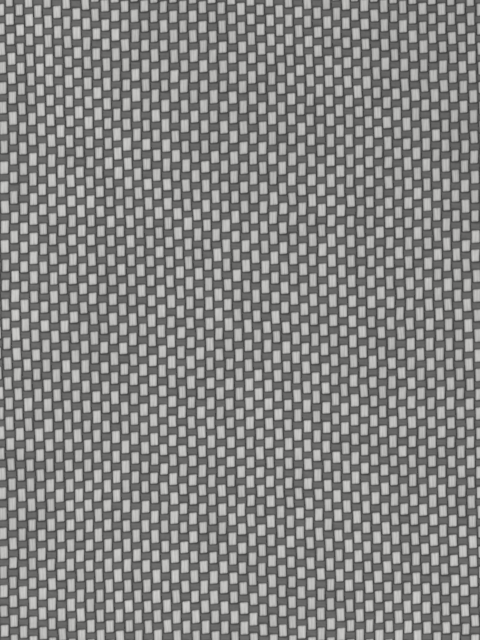
Write a WebGL 2 fragment shader that draws this texture.

```glsl
#version 300 es
precision highp float;
// Plain woven cloth: pale upright yarn floats in a staggered grid, with darker
// cross yarns showing in the gaps. A tilted, slightly warped grid is cut into
// cells; each cell is a jittered rounded box over a shaded dark bar.
uniform vec2 u_resolution;
out vec4 fragColor;

vec2 hash2(vec2 p) {
    vec3 q = fract(p.xyx * vec3(0.1031, 0.1030, 0.0973));
    q += dot(q, q.yzx + 33.33);
    return fract((q.xx + q.yz) * q.zy);
}

float gradientNoise(vec2 p) {
    vec2 i = floor(p), f = fract(p);
    vec2 w = f * f * f * (f * (f * 6.0 - 15.0) + 10.0);
    float corner[4];
    for (int k = 0; k < 4; k++) {
        vec2 o = vec2(k & 1, k >> 1);
        corner[k] = dot(hash2(i + o + 50.0) * 2.0 - 1.0, f - o);
    }
    return mix(mix(corner[0], corner[1], w.x), mix(corner[2], corner[3], w.x), w.y);
}

float roundedBox(vec2 p, vec2 halfSize, float radius) {
    vec2 q = abs(p) - halfSize + radius;
    return length(max(q, 0.0)) + min(max(q.x, q.y), 0.0) - radius;
}

void main() {
    vec2 uv = gl_FragCoord.xy / u_resolution;

    // Grid: 50 columns by 32.5 rows, leaning a little and gently warped
    vec2 grid = vec2(50.0 * uv.x + 1.5 * uv.y, 32.5 * uv.y + 1.0 * uv.x);
    grid += 0.28 * vec2(gradientNoise(uv * 3.0), gradientNoise(uv * 3.0 + 19.0));
    grid.x += 0.10 * gradientNoise(grid * vec2(0.4, 0.9));
    float column = floor(grid.x);
    float y = grid.y + 0.5 * mod(column, 2.0);
    vec2 cell = vec2(column, floor(y));
    vec2 jitter = hash2(cell + 7.0) - 0.5;
    vec2 shape = hash2(cell + 91.0) - 0.5;

    // Local position, in column widths; a cell is 1 wide and 2.04 tall
    vec2 local = (vec2(fract(grid.x), fract(y)) - 0.5) * vec2(1.0, 2.04);
    float soft = max(0.10, 35.0 / u_resolution.x);

    // Dark cross yarn: a rounded bar centred on the gap between two floats
    vec2 bar = vec2(local.x, 1.02 - abs(local.y));
    float barEdge = roundedBox(bar, vec2(0.56, 0.40), 0.22);
    float dark = mix(0.295, 0.41, smoothstep(0.08, -0.26, barEdge));
    dark += 0.025 * gradientNoise(grid * vec2(1.0, 9.0));

    // Pale float: slanted ends, rounded corners, shaded sides, two strands
    vec2 p = local - jitter * vec2(0.06, 0.10);
    p.y -= 0.13 * p.x;
    float edge = roundedBox(p, vec2(0.405, 0.64) + shape * vec2(0.05, 0.10), 0.17);
    float pale = mix(0.62, 0.755, smoothstep(0.0, -0.24, edge));
    pale -= 0.022 * exp(-p.x * p.x * 120.0) + 0.02 * smoothstep(0.1, -0.6, p.y);
    pale += 0.045 * shape.x + 0.06 * gradientNoise(grid * vec2(6.0, 1.6));

    // Shadow just under each float
    dark -= 0.05 * smoothstep(0.22, 0.0, edge) * step(p.y, 0.0);
    float shade = mix(dark, pale, smoothstep(soft, -soft, edge));

    // Uneven light, darker toward the upper right, and fine grain
    shade *= 1.02 - 0.07 * uv.x * uv.y + 0.04 * gradientNoise(uv * vec2(4.0, 3.0));
    shade += 0.02 * gradientNoise(uv * vec2(190.0, 250.0));
    fragColor = vec4(shade * vec3(1.0, 0.998, 0.988), 1.0);
}
```
